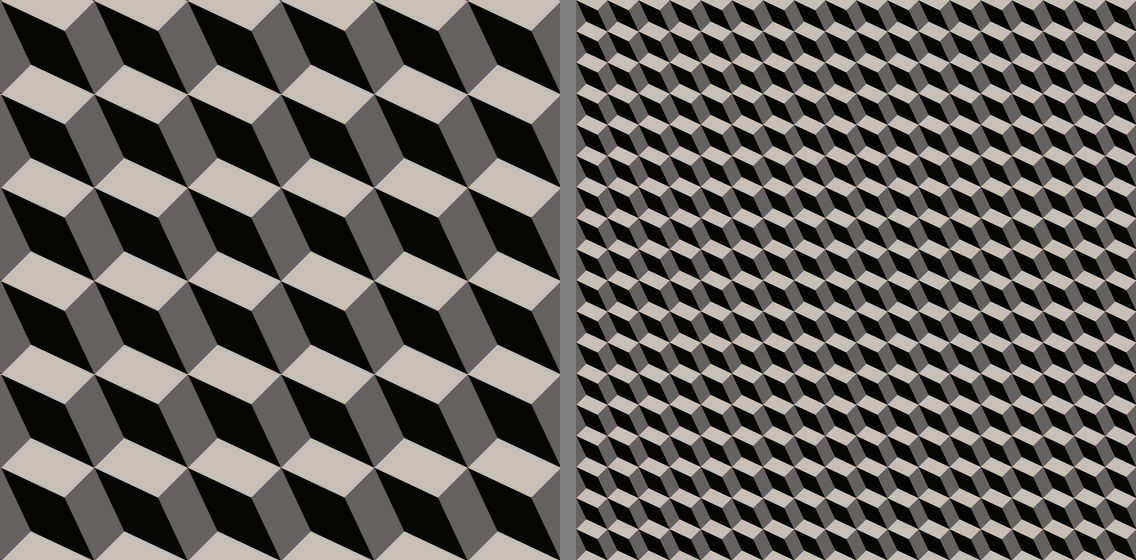
Left, the tile; right, the same tile 3 across and 3 down.
Write a WebGL 1 fragment shader that draws this pattern.

```glsl
precision highp float;

uniform vec2 u_resolution;

const float REPEATS = 6.0;
const float RHOMBUS_RATIO = 0.36; // short diagonal over long diagonal
const vec2 CELL_SHIFT = vec2(0.012);
const vec3 BLACK = vec3(0.02, 0.02, 0.01);
const vec3 GREY = vec3(0.40, 0.38, 0.38);
const vec3 CREAM = vec3(0.78, 0.75, 0.71);

// Signed distance to a rhombus whose long diagonal spans the cell
float rhombusDistance(vec2 diagonal, float ratio) {
    vec2 slope = vec2(1.0 / ratio, 1.0);
    return (dot(abs(diagonal), slope) - 1.0) / (sqrt(2.0) * length(slope));
}

// Signed distance to the crease between the cream and grey faces
float creaseDistance(vec2 diagonal) {
    float side = diagonal.x < 0.0 ? -1.0 : 1.0;
    return diagonal.y * side / sqrt(2.0);
}

float coverage(float distance, float pixel) {
    return clamp(0.5 - distance / pixel, 0.0, 1.0);
}

// Three-faced block, with the cell's y axis pointing down
vec3 blockColor(vec2 cell, float pixel) {
    vec2 diagonal = vec2(cell.x - cell.y, cell.x + cell.y - 1.0);
    float cream = coverage(creaseDistance(diagonal), pixel);
    float black = coverage(rhombusDistance(diagonal, RHOMBUS_RATIO), pixel);
    return mix(mix(GREY, CREAM, cream), BLACK, black);
}

void main() {
    vec2 uv = gl_FragCoord.xy / u_resolution;
    vec2 cell = fract(vec2(uv.x, 1.0 - uv.y) * REPEATS - CELL_SHIFT);
    float pixel = REPEATS / min(u_resolution.x, u_resolution.y);
    gl_FragColor = vec4(blockColor(cell, pixel), 1.0);
}
```
